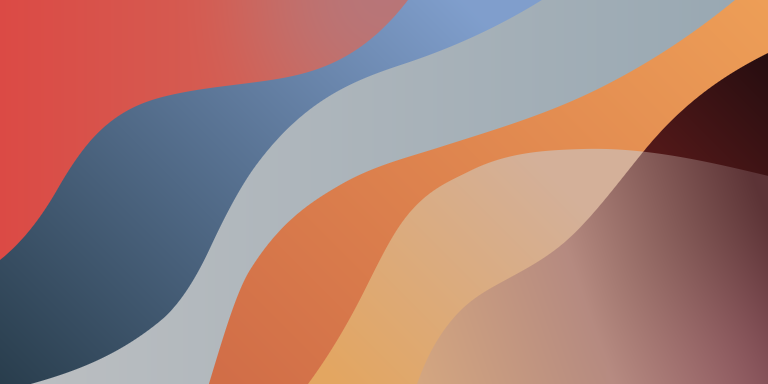
Write a WebGL 1 fragment shader that draws this background.

```glsl
precision highp float;
// Layered diagonal waves in red, blue, grey and orange, with a translucent veil over a dark corner.

uniform vec2 u_resolution;

// Coverage of the area above a smooth curve; each knot is (x, height, slope).
float above(vec2 p, vec3 a, vec3 b, vec3 c, vec3 d, vec3 e, vec3 f) {
  vec3 l = a, r = b;
  if (p.x > b.x) { l = b; r = c; }
  if (p.x > c.x) { l = c; r = d; }
  if (p.x > d.x) { l = d; r = e; }
  if (p.x > e.x) { l = e; r = f; }

  // Cubic Hermite piece, continued as a straight line past the outer knots
  float width = r.x - l.x;
  float x = clamp(p.x, l.x, r.x);
  float t = (x - l.x) / width;
  float s = 1.0 - t;
  float chord = (r.y - l.y) / width;
  vec2 bend = vec2(l.z, r.z) - chord;
  float height = mix(l.y, r.y, t) + width * t * s * (bend.x * s - bend.y * t);
  float slope = chord + bend.x * s * (1.0 - 3.0 * t) + bend.y * t * (3.0 * t - 2.0);

  // Approximate distance to the curve gives an edge one pixel wide
  float dist = (p.y - height - slope * (p.x - x)) / sqrt(1.0 + slope * slope);
  return clamp(0.5 + dist * u_resolution.y, 0.0, 1.0);
}

// Linear gradient with its ends held
vec3 ramp(vec3 from, vec3 to, float t) {
  return mix(from, to, clamp(t, 0.0, 1.0));
}

void main() {
  vec2 p = gl_FragCoord.xy / u_resolution * vec2(2.0, 1.0);
  float diagonal = p.x + p.y;

  // Wave edges, from lower right to upper left
  float overDark = above(p, vec3(1.086, 0.0, 2.8), vec3(1.172, 0.161, 1.25),
    vec3(1.302, 0.263, 0.55), vec3(1.458, 0.359, 0.8),
    vec3(1.6745, 0.604, 1.23), vec3(2.0, 0.862, 0.5));
  float overVeil = above(p, vec3(0.802, 0.0, 1.35), vec3(0.95, 0.245, 2.0),
    vec3(1.042, 0.414, 1.45), vec3(1.224, 0.555, 0.5),
    vec3(1.52, 0.612, 0.03), vec3(2.0, 0.542, -0.24));
  float overOrange = above(p, vec3(0.544, 0.0, 3.3), vec3(0.651, 0.297, 1.6),
    vec3(0.885, 0.518, 0.58), vec3(1.146, 0.617, 0.32),
    vec3(1.5625, 0.771, 0.5), vec3(1.914, 1.0, 0.82));
  float overGrey = above(p, vec3(0.08, 0.0, 0.28), vec3(0.417, 0.164, 0.82),
    vec3(0.547, 0.354, 2.15), vec3(0.667, 0.57, 1.35),
    vec3(1.05, 0.833, 0.33), vec3(1.411, 1.0, 0.62));
  float overBlue = above(p, vec3(0.0, 0.323, 0.8), vec3(0.15, 0.508, 1.75),
    vec3(0.26, 0.659, 0.95), vec3(0.47, 0.758, 0.2),
    vec3(0.65, 0.784, 0.13), vec3(1.0625, 1.0, 1.3));

  // Opaque dark corner and orange band
  vec3 dark = ramp(vec3(0.34, 0.10, 0.10), vec3(0.15, 0.05, 0.06), (diagonal - 2.25) / 0.6);
  vec3 orange = ramp(vec3(0.82, 0.43, 0.28), vec3(0.93, 0.62, 0.34), (diagonal - 0.6) / 2.4);

  // The same two areas as seen through the veil
  vec3 tan_ = ramp(vec3(0.89, 0.65, 0.38), vec3(0.83, 0.69, 0.60), (diagonal - 0.88) / 1.1);
  float shade = p.x + 0.35 * p.y;
  vec3 mauve = ramp(vec3(0.83, 0.65, 0.50), vec3(0.71, 0.54, 0.50), (shade - 1.1) / 0.5);
  mauve = ramp(mauve, vec3(0.36, 0.20, 0.21), (shade - 1.6) / 0.55);
  mauve += vec3(0.07, 0.03, 0.06) * (1.0 - smoothstep(0.0, 0.5, distance(p, vec2(2.0, 0.0))));

  // Upper bands
  vec3 grey = ramp(vec3(0.74, 0.75, 0.76), vec3(0.60, 0.66, 0.70), p.x / 1.9);
  vec3 blue = ramp(vec3(0.16, 0.24, 0.30), vec3(0.50, 0.62, 0.80), diagonal / 2.2);
  vec3 red = ramp(vec3(0.86, 0.29, 0.27), vec3(0.81, 0.42, 0.36), p.x);
  float haze = 1.0 - smoothstep(0.0, 0.55, distance(p, vec2(1.0, 1.02)));
  red = mix(red, vec3(0.72, 0.46, 0.47), haze);

  // Stack the layers
  vec3 color = mix(mix(mauve, tan_, overDark), mix(dark, orange, overDark), overVeil);
  color = mix(color, grey, overOrange);
  color = mix(color, blue, overGrey);
  color = mix(color, red, overBlue);
  gl_FragColor = vec4(color, 1.0);
}
```
